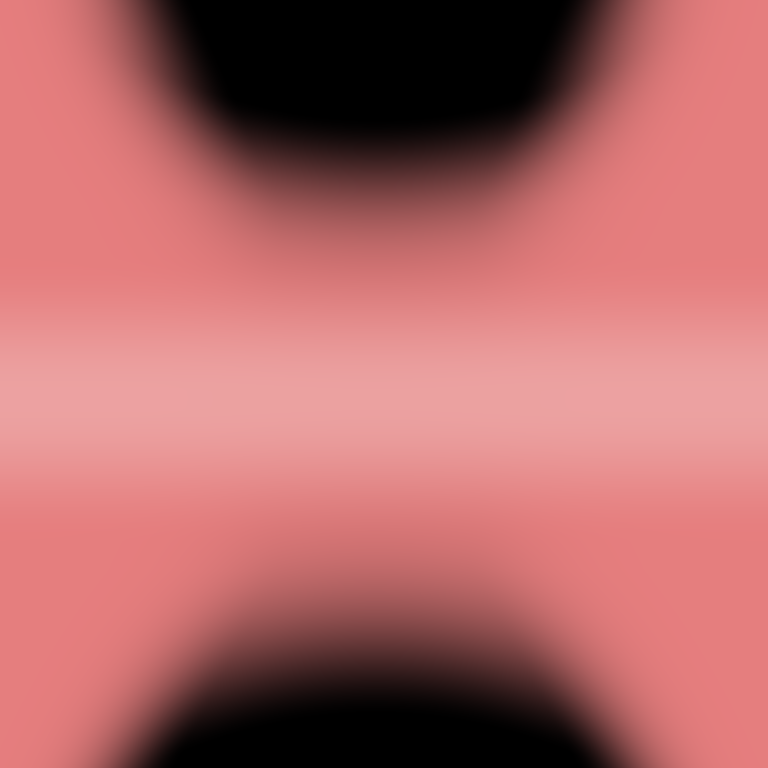
Reproduce this background procedurally as a Shadertoy shader.

```glsl
// Soft rose field with a pale horizontal band and two blurred black bowls.

// Smooth decay from 1 to 0 once t passes zero.
float falloff(float t, float width, float power) {
    return exp(-pow(max(t, 0.0) / width, power));
}

// Darkness of a rounded bowl that narrows and softens away from its canvas edge.
float bowl(float side, float height, float halfWidth, float slope, float coreHeight, float blur) {
    float core = max(halfWidth - slope * height, 0.12);
    float flank = falloff(side - core, 0.094 + 0.13 * height, 1.8);
    float cap = falloff(height - coreHeight + 0.8 * side * side, blur, 1.6);
    return flank * cap;
}

void mainImage(out vec4 fragColor, in vec2 fragCoord) {
    vec2 uv = fragCoord / iResolution.xy;

    // Rose ground and pale band
    vec3 rose = vec3(0.900, 0.493, 0.494);
    vec3 paleRose = vec3(0.924, 0.632, 0.630);
    float band = 1.0 - smoothstep(0.01, 0.185, abs(uv.y - 0.48));
    vec3 color = mix(rose, paleRose, band);

    // Black bowls at the top and bottom edges
    float side = abs(uv.x - 0.49);
    float top = bowl(side, 1.0 - uv.y, 0.240, 0.45, 0.155, 0.115);
    float bottom = bowl(side, uv.y, 0.262, 0.55, 0.070, 0.130);
    color *= (1.0 - top) * (1.0 - bottom);

    fragColor = vec4(color, 1.0);
}
```
